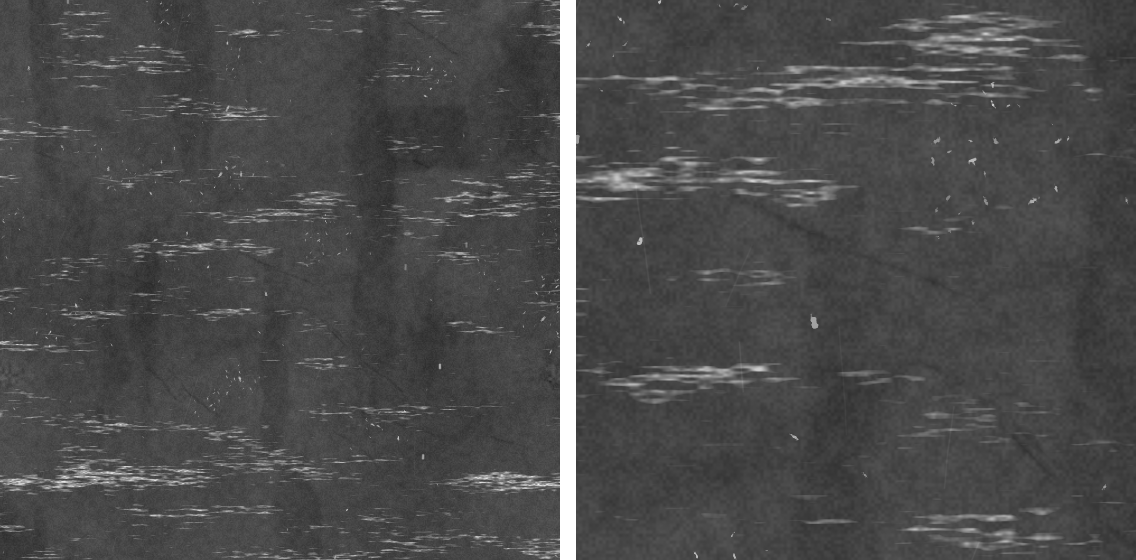
Left, the full canvas; right, a detail of the centre.
This texture is drawn by a Shadertoy shader. Its source:

```glsl
// Worn charcoal panel: cloudy grey paint with dark vertical stains and smudges,
// frayed horizontal wear streaks gathered in patches, chipped specks and scratches.
// Layers of value noise, a soft cell pattern and looped segment distances.

const float PAINT_GREY = 0.273;
const float CHIP_GREY = 0.85;

float hash(vec2 p) {
    vec3 q = fract(p.xyx * 0.1031);
    q += dot(q, q.yzx + 33.33);
    return fract((q.x + q.y) * q.z);
}

vec2 hash2(vec2 p) {
    return vec2(hash(p), hash(p + vec2(57.0, 113.0)));
}

float noise(vec2 p) {
    vec2 i = floor(p), f = fract(p);
    f = f * f * (3.0 - 2.0 * f);
    float low = mix(hash(i), hash(i + vec2(1, 0)), f.x);
    float high = mix(hash(i + vec2(0, 1)), hash(i + vec2(1, 1)), f.x);
    return mix(low, high, f.y);
}

float fbm(vec2 p) {
    float sum = 0.0, gain = 0.5;
    for (int i = 0; i < 5; i++) {
        sum += gain * noise(p);
        p = mat2(2.0, 0.1, -0.1, 2.0) * p + 17.3;
        gain *= 0.5;
    }
    return sum / 0.97;
}

float segment(vec2 p, vec2 a, vec2 b) {
    vec2 ab = b - a;
    return length(p - a - ab * clamp(dot(p - a, ab) / dot(ab, ab), 0.0, 1.0));
}

// Soft blob that wraps around the left and right borders
float blob(vec2 uv, vec2 centre, vec2 size) {
    vec2 d = uv - centre;
    d.x -= floor(d.x + 0.5);
    d /= size;
    return exp(-dot(d, d));
}

// Flat angular plates of tone with slightly softened borders
float plates(vec2 p) {
    vec2 cell = floor(p);
    float tone = 0.0, total = 0.0;
    for (int y = -1; y <= 1; y++)
    for (int x = -1; x <= 1; x++) {
        vec2 id = cell + vec2(x, y);
        float weight = exp(-40.0 * length(id + hash2(id + 40.0) - p));
        tone += weight * hash(id + 71.0);
        total += weight;
    }
    return tone / max(total, 1e-20) - 0.5;
}

// Graded fibres: wear is 0 on sound paint and about 1 where it is rubbed through
float streaks(vec2 uv, float wear) {
    float fibre = 0.5 * noise(uv * vec2(36.0, 390.0)) + 0.5 * noise(uv * vec2(95.0, 560.0) + 60.0);
    float threshold = 0.82 - 0.44 * wear;
    float rubbed = clamp((fibre - threshold) / 0.36, 0.0, 1.0);
    return rubbed * (0.5 + 0.5 * wear) * mix(0.5, 1.3, noise(uv * vec2(260.0, 600.0) + 90.0));
}

float chips(vec2 uv, float scale, float density, float pixel) {
    vec2 p = uv * scale, id = floor(p);
    vec2 q = fract(p) - 0.35 - 0.3 * hash2(id + 9.0);
    float angle = 2.2 * (hash(id + 23.0) - 0.5), c = cos(angle), s = sin(angle);
    q = mat2(c, s, -s, c) * q;
    float radius = mix(0.05, 0.17, pow(hash(id + 5.0), 2.5));
    float d = length(q * vec2(1.0, 0.42)) - radius + 0.13 * (noise(p * 9.0) - 0.5);
    float edge = 0.7 * pixel * scale;
    float present = step(1.0 - density, hash(id + 31.0));
    return present * (1.0 - smoothstep(-edge, edge, d)) * mix(0.4, 1.0, hash(id + 47.0));
}

// Scattered strokes: angle and length hold a base value and a random spread
float strokes(vec2 uv, int count, float seed, vec2 angle, vec2 span, float width, float soft) {
    float ink = 0.0;
    for (int i = 0; i < count; i++) {
        vec2 id = vec2(float(i), seed);
        vec2 start = hash2(id);
        float turn = angle.x + angle.y * (hash(id + 7.0) - 0.5);
        vec2 end = start + (span.x + span.y * hash(id + 13.0)) * vec2(cos(turn), sin(turn));
        float d = segment(uv, start, end);
        ink = max(ink, (1.0 - smoothstep(width - soft, width + soft, d)) * (0.4 + 0.6 * hash(id + 19.0)));
    }
    return ink;
}

void mainImage(out vec4 fragColor, in vec2 fragCoord) {
    vec2 uv = fragCoord / iResolution.y;
    float pixel = 1.0 / iResolution.y;
    vec2 warp = vec2(fbm(uv * 14.0), fbm(uv * 14.0 + 50.0)) - 0.5;

    // Paint: clouds, mottling, grain and plates
    float grey = PAINT_GREY + 0.12 * (fbm(uv * 4.0 + 3.0) - 0.5);
    grey += 0.07 * (fbm(uv * 90.0) - 0.5) + 0.055 * (noise(uv * 500.0) - 0.5);
    grey += 0.10 * plates(uv * 6.0 + 0.3 * warp) * smoothstep(0.4, 0.9, uv.x) * smoothstep(0.3, 0.6, uv.y);

    // Dark vertical stains, diagonal smudges and a pitted patch
    grey -= 0.038 * smoothstep(0.52, 0.66, fbm(uv * vec2(12.0, 2.4) + 8.0 + 0.4 * warp));
    float smudge = strokes(uv + 0.02 * warp, 18, 3.0, vec2(-0.5, 0.5), vec2(0.05, 0.14), 0.001, 0.004);
    float scuff = strokes(uv + 0.03 * warp, 10, 17.0, vec2(-0.6, 2.6), vec2(0.08, 0.2), 0.012, 0.009);
    grey -= (0.085 * smudge + 0.025 * scuff) * smoothstep(0.25, 0.55, fbm(uv * 40.0));
    grey += 0.16 * blob(uv, vec2(0.0, 0.33), vec2(0.06, 0.025)) * (noise(uv * 170.0) - 0.45);

    // Horizontal wear, strongest along a few rubbed seams
    float wear = 0.85 * smoothstep(0.44, 0.75, fbm(uv * vec2(7.0, 34.0) + 31.0));
    wear += 0.95 * blob(uv, vec2(0.13, 0.137), vec2(0.25, 0.021)) + 0.85 * blob(uv, vec2(0.9, 0.137), vec2(0.13, 0.018));
    wear += 0.85 * blob(uv, vec2(0.11, 0.25), vec2(0.14, 0.016)) + 0.7 * blob(uv, vec2(0.8, 0.98), vec2(0.11, 0.01));
    grey += 0.47 * streaks(uv, min(wear, 1.1));

    // Pale scratches, clustered chips and upright gouges
    grey += 0.07 * strokes(uv + 0.004 * warp, 20, 11.0, vec2(1.5, 0.9), vec2(0.02, 0.08), 0.0004, pixel);
    float cluster = 0.003 + 0.22 * smoothstep(0.6, 0.78, fbm(uv * 7.0 + 20.0));
    float chipped = max(chips(uv, 85.0, cluster, pixel), 0.8 * chips(uv + 0.37, 140.0, 0.6 * cluster, pixel));
    chipped = max(chipped, strokes(uv, 5, 29.0, vec2(1.57, 0.1), vec2(0.004, 0.005), 0.0018, pixel));
    grey = mix(grey, CHIP_GREY, 0.9 * chipped);

    fragColor = vec4(vec3(clamp(grey, 0.0, 1.0)), 1.0);
}
```
